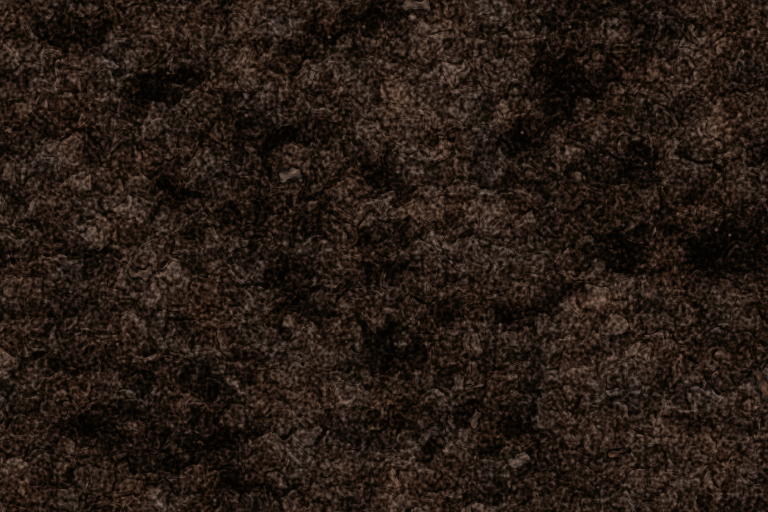
Reproduce this texture procedurally as a WebGL 2 fragment shader.

```glsl
#version 300 es
precision highp float;

uniform vec2 u_resolution;
out vec4 fragColor;

vec2 hash2(vec2 p) {
  vec3 q = fract(p.xyx * vec3(0.1031, 0.1030, 0.0973));
  q += dot(q, q.yzx + 33.33);
  return fract((q.xx + q.yz) * q.zy);
}

vec2 gradientAt(vec2 cell) {
  float angle = 6.2832 * hash2(cell).x;
  return vec2(cos(angle), sin(angle));
}

// Gradient noise, about -0.7 to 0.7
float noise(vec2 p) {
  vec2 i = floor(p), f = p - i;
  vec2 w = f * f * f * (f * (f * 6.0 - 15.0) + 10.0);
  vec2 e = vec2(0.0, 1.0);
  float low = mix(dot(gradientAt(i), f), dot(gradientAt(i + e.yx), f - e.yx), w.x);
  float high = mix(dot(gradientAt(i + e), f - e), dot(gradientAt(i + 1.0), f - 1.0), w.x);
  return mix(low, high, w.y);
}

vec2 warp(vec2 p, float frequency, float amount) {
  vec2 q = p * frequency;
  return p + amount * vec2(noise(q), noise(q + 37.4));
}

// Rounded lumps lit from above, with dark gaps between them
float lumps(vec2 p, float seed) {
  vec2 cell = floor(p), nearest = vec2(0.0);
  float first = 9.0, second = 9.0, tint = 0.0;
  for (int y = -1; y <= 1; y++) {
    for (int x = -1; x <= 1; x++) {
      vec2 id = cell + vec2(x, y);
      vec2 offset = p - id - hash2(id + seed);
      float d = length(offset);
      if (d < first) {
        second = first;
        first = d;
        nearest = offset;
        tint = hash2(id + seed + 71.0).x - 0.5;
      } else {
        second = min(second, d);
      }
    }
  }
  float light = 1.4 * nearest.y + 2.0 * (0.21 - first * first) + 0.7 * tint;
  return 1.4 * mix(-0.6, light + 0.1, smoothstep(0.0, 0.2, second - first));
}

float ramp(float a, float b, float x) {
  return clamp((x - a) / (b - a), 0.0, 1.0);
}

vec3 soilColor(float tone) {
  vec3 c = mix(vec3(0.02, 0.012, 0.006), vec3(0.06, 0.04, 0.02), ramp(-2.0, -0.9, tone));
  c = mix(c, vec3(0.14, 0.09, 0.06), ramp(-0.9, -0.05, tone));
  c = mix(c, vec3(0.20, 0.14, 0.11), ramp(-0.05, 0.55, tone));
  c = mix(c, vec3(0.27, 0.21, 0.17), ramp(0.55, 1.2, tone));
  c = mix(c, vec3(0.38, 0.30, 0.26), ramp(1.2, 2.05, tone));
  return mix(c, vec3(0.52, 0.43, 0.38), ramp(2.05, 3.3, tone));
}

float soilTone(vec2 p) {
  vec2 q = warp(warp(p, 25.0, 0.035), 70.0, 0.012);
  float clods = lumps(q * vec2(9.0, 11.0), 3.0);
  float crumbs = lumps(q * vec2(23.0, 26.0), 19.0);
  float bits = lumps(q * vec2(54.0, 60.0), 43.0);
  float grain = 2.1 * noise(p * 105.0) + 1.5 * noise(p * 163.0 + 9.0);
  float hollow = smoothstep(0.12, 0.42, noise(q * vec2(6.0, 9.0) + 5.0));
  float broad = noise(p * 3.0 + 2.0);
  return 0.12 + broad + 0.36 * clods + 0.48 * crumbs + 0.5 * bits + grain - 1.1 * hollow;
}

// Small pale flecks, one in some of the cells
float flecks(vec2 p, float density, float pixel) {
  vec2 id = floor(p * density);
  vec2 center = (id + 0.2 + 0.6 * hash2(id + 11.0)) / density;
  vec2 chance = hash2(id + 57.0);
  float radius = 0.0015 + 0.002 * chance.y;
  return step(chance.x, 0.05) * smoothstep(pixel, -pixel, length(p - center) - radius);
}

// Position in the frame of a scattered piece
vec2 pieceFrame(vec2 p, float id, float aspect) {
  vec2 r = p - hash2(vec2(id, id * 1.7 + 4.0)) * vec2(aspect, 1.0);
  float angle = 6.2832 * hash2(vec2(id, 91.0)).x;
  return mat2(cos(angle), -sin(angle), sin(angle), cos(angle)) * r;
}

float boxDistance(vec2 p, vec2 halfSize) {
  vec2 d = abs(p) - halfSize;
  return length(max(d, 0.0)) + min(max(d.x, d.y), 0.0);
}

void main() {
  float pixel = 1.0 / u_resolution.y;
  float aspect = u_resolution.x * pixel;
  vec2 p = gl_FragCoord.xy * pixel;
  float tone = soilTone(p);
  vec3 color = soilColor(tone) * (1.0 + vec3(0.12, 0.0, -0.12) * noise(p * 11.0));
  color = mix(color, vec3(0.44, 0.33, 0.26), 0.75 * flecks(p, 32.0, pixel));

  // Curved root fibres
  for (float i = 0.0; i < 18.0; i++) {
    vec2 r = pieceFrame(p, i + 20.0, aspect), kind = hash2(vec2(i, 7.0));
    float halfLength = 0.015 + 0.04 * kind.x;
    r.y += 0.012 * (kind.y - 0.5) * cos(r.x * 45.0) + 0.006 * noise(r * 35.0 + i);
    float d = boxDistance(r, vec2(halfLength, 0.0004 + 0.0012 * kind.y));
    vec3 fibre = vec3(0.30, 0.18, 0.11) * (0.9 + 0.25 * tone);
    color = mix(color, max(fibre, 0.03), 0.65 * smoothstep(pixel, -pixel, d));
  }

  // Wood chips with shadows beneath
  for (float i = 0.0; i < 7.0; i++) {
    vec2 r = pieceFrame(p, i + 60.0, aspect), kind = hash2(vec2(i, 23.0));
    vec2 size = vec2(0.014 + 0.024 * kind.x, 0.005 + 0.007 * kind.y);
    float rough = 0.012 * noise(r * 70.0 + i);
    float d = boxDistance(r, size) + rough;
    vec3 wood = mix(vec3(0.33, 0.21, 0.14), vec3(0.37, 0.31, 0.27), kind.y);
    wood *= 0.85 + 0.9 * noise(r * vec2(45.0, 190.0)) + 0.15 * tone;
    color *= 1.0 - 0.6 * smoothstep(0.01, 0.0, d);
    color = mix(color, max(wood, 0.03), 0.85 * smoothstep(pixel, -pixel, d));
  }
  fragColor = vec4(color, 1.0);
}
```
